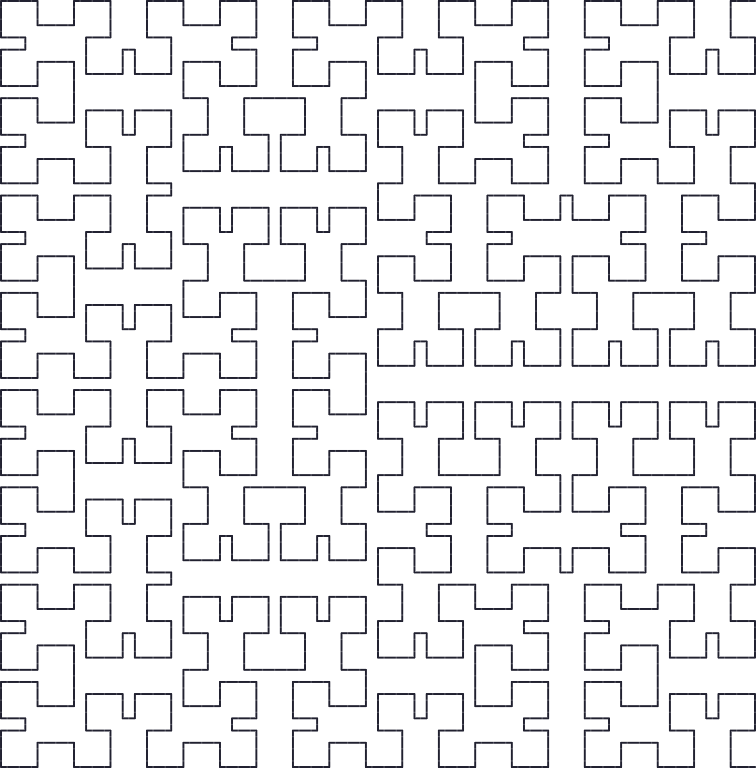
This pattern is drawn by a Shadertoy shader. Its source:

```glsl
// A thin dark space-filling line on white: a 16 x 16 Hilbert curve of U-shaped hooks.
// Four quadrant steps find each block's frame and links; distances to segments
// draw the hook (arms 2, base 3) and the unit-long links to its neighbours.

float segmentDistance(vec2 p, vec2 a, vec2 b) {
    vec2 ap = p - a, ab = b - a;
    return length(ap - ab * clamp(dot(ap, ab) / max(dot(ab, ab), 1e-6), 0.0, 1.0));
}

float curveDistance(vec2 q) {
    // The hook bulges along "bulge" and travels along "travel".
    vec2 bulge = vec2(-1.0, 0.0), travel = vec2(0.0, 1.0);
    vec2 arrive = vec2(0.0), leave = vec2(0.0);

    // Descend from the whole square to one block, four units wide.
    for (float size = 16.0; size > 1.0; size *= 0.5) {
        vec2 side = mix(vec2(-1.0), vec2(1.0), step(0.0, q));
        q -= side * size;
        vec2 b = bulge, t = travel;
        bool far = dot(side, b) > 0.0;
        bool late = dot(side, t) > 0.0;
        if (far) {
            arrive = late ? t : b;
            leave = late ? -b : t;
        } else if (late) {
            arrive = -b;
            bulge = -t;
            travel = -b;
        } else {
            leave = b;
            bulge = t;
            travel = b;
        }
    }

    // The hook is mirrored about its middle.
    vec2 hook = vec2(dot(q, bulge), abs(dot(q, travel)));
    float d = min(segmentDistance(hook, vec2(-1.5, 1.5), vec2(0.5, 1.5)),
                  segmentDistance(hook, vec2(0.5, 1.5), vec2(0.5, 0.0)));

    // Half links reach the block's edges.
    vec2 entry = -1.5 * (bulge + travel);
    vec2 exit = 1.5 * (travel - bulge);
    d = min(d, segmentDistance(q, entry, entry - 0.5 * arrive));
    return min(d, segmentDistance(q, exit, exit + 0.5 * leave));
}

void mainImage(out vec4 fragColor, in vec2 fragCoord) {
    // Grid units: 63 steps tall plus one line width, centred on the curve.
    float unit = 63.16 / iResolution.y;
    vec2 p = (fragCoord - 0.5 * iResolution.xy) * unit + vec2(0.5, 0.0);

    float line = 1.0 - smoothstep(-0.5, 0.5, (curveDistance(p) - 0.08) / unit);

    // Faint seams halfway between grid points.
    vec2 seamDistance = abs(fract(p + 0.5) - 0.5);
    float seam = 1.0 - smoothstep(0.0, 0.1, min(seamDistance.x, seamDistance.y));
    line *= 1.0 - 0.2 * seam;

    fragColor = vec4(mix(vec3(1.0), vec3(0.13, 0.13, 0.19), line), 1.0);
}
```
